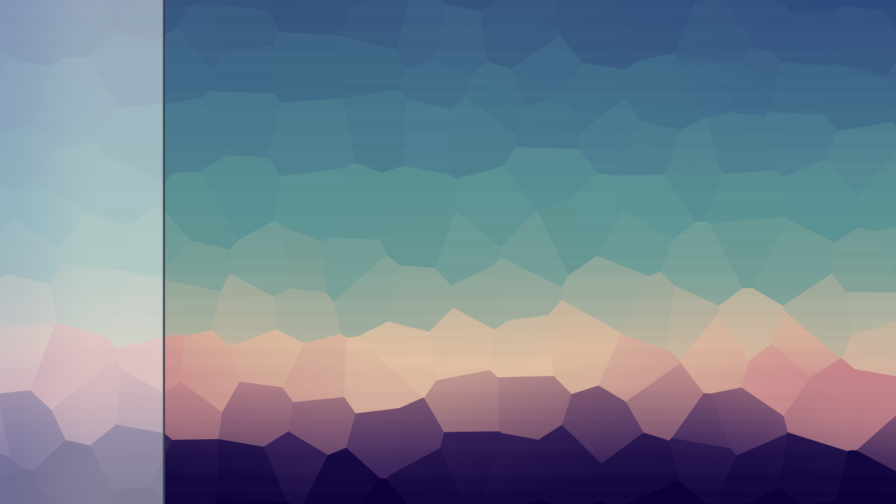
This background is drawn by a WebGL 2 fragment shader. Its source:

```glsl
#version 300 es
precision highp float;

uniform vec2 u_resolution;
out vec4 outColor;

vec2 hash2(vec2 p) {
  return fract(sin(vec2(dot(p, vec2(127.1, 311.7)), dot(p, vec2(269.5, 183.3)))) * 43758.5);
}

// Dusk ramp from the dark ground (0) to the upper sky (1)
vec3 duskRamp(float h) {
  vec3 c = mix(vec3(0.05, 0.00, 0.22), vec3(0.08, 0.03, 0.25), smoothstep(0.00, 0.06, h));
  c = mix(c, vec3(0.24, 0.15, 0.36), clamp((h - 0.06) / 0.06, 0.0, 1.0));
  c = mix(c, vec3(0.53, 0.37, 0.46), clamp((h - 0.12) / 0.06, 0.0, 1.0));
  c = mix(c, vec3(0.81, 0.64, 0.59), clamp((h - 0.18) / 0.06, 0.0, 1.0));
  c = mix(c, vec3(0.87, 0.74, 0.63), clamp((h - 0.24) / 0.06, 0.0, 1.0));
  c = mix(c, vec3(0.68, 0.69, 0.62), clamp((h - 0.30) / 0.08, 0.0, 1.0));
  c = mix(c, vec3(0.46, 0.62, 0.59), clamp((h - 0.38) / 0.09, 0.0, 1.0));
  c = mix(c, vec3(0.36, 0.58, 0.58), clamp((h - 0.47) / 0.11, 0.0, 1.0));
  c = mix(c, vec3(0.28, 0.47, 0.56), clamp((h - 0.58) / 0.19, 0.0, 1.0));
  return mix(c, vec3(0.21, 0.33, 0.50), clamp((h - 0.77) / 0.23, 0.0, 1.0));
}

// Shade of one facet: its height is pulled towards the centre of its cell
vec3 facetColor(vec2 uv, vec2 site, vec2 cellId) {
  float h = mix(uv.y, site.y, 0.62) + 0.025 * (hash2(cellId + 37.0).x - 0.5);
  h -= 0.012 * sin(uv.x * 9.0 + 1.0) * smoothstep(0.5, 0.2, uv.y);
  vec3 c = duskRamp(h);

  // Rose glow along the horizon, stronger towards the sides
  float rose = exp(-pow((h - 0.235) / 0.065, 2.0)) * smoothstep(0.10, 0.46, abs(uv.x - 0.52));
  c = mix(c, vec3(0.77, 0.49, 0.53), 0.8 * rose);
  return c * (1.0 + 0.025 * (hash2(cellId + 11.0).y - 0.5));
}

// Cellular facets, blended across the border of the two nearest cells
vec3 facets(vec2 uv, float aspect) {
  const float density = 9.0;
  vec2 p = vec2(uv.x * aspect, uv.y) * density;
  vec2 base = floor(p);
  vec2 siteA = p, siteB = p, idA = base, idB = base;
  float nearA = 100.0, nearB = 100.0;
  for (int j = -2; j <= 2; j++) {
    for (int i = -2; i <= 2; i++) {
      vec2 id = base + vec2(i, j);
      vec2 site = id + 0.08 + 0.84 * hash2(id);
      float d = dot(site - p, site - p);
      if (d < nearA) {
        nearB = nearA; siteB = siteA; idB = idA;
        nearA = d; siteA = site; idA = id;
      } else if (d < nearB) {
        nearB = d; siteB = site; idB = id;
      }
    }
  }
  float border = (nearB - nearA) / (2.0 * max(length(siteB - siteA), 0.001));
  float inside = clamp(0.5 + border * u_resolution.y / (density * 1.4), 0.5, 1.0);
  return mix(facetColor(uv, siteB / density, idB), facetColor(uv, siteA / density, idA), inside);
}

void main() {
  vec2 uv = gl_FragCoord.xy / u_resolution;
  float pixel = 1.0 / u_resolution.x;
  vec3 color = facets(uv, u_resolution.x / u_resolution.y);

  // Cooler upper right corner and faint horizontal bands
  color *= 1.0 - vec3(0.10, 0.10, 0.01) * smoothstep(0.5, 1.0, uv.x) * smoothstep(0.6, 1.0, uv.y);
  color += 0.004 * sin(uv.y * 190.0 + 2.0 * sin(uv.y * 37.0));

  // Frosted side panel, dimmer at its outer edge
  float panelEdge = 0.183;
  vec3 frost = mix(vec3(0.80, 0.83, 0.91), vec3(0.94, 0.95, 0.95), smoothstep(0.0, 0.11, uv.x));
  float panel = 1.0 - smoothstep(panelEdge - pixel, panelEdge + pixel, uv.x);
  color = mix(color, frost, 0.51 * panel);

  // Thin dark rim of the panel
  float rim = 1.0 - smoothstep(0.0007, 0.0007 + 1.2 * pixel, abs(uv.x - panelEdge));
  color = mix(color, vec3(0.22, 0.25, 0.30), 0.8 * rim);

  outColor = vec4(clamp(color, 0.0, 1.0), 1.0);
}
```
